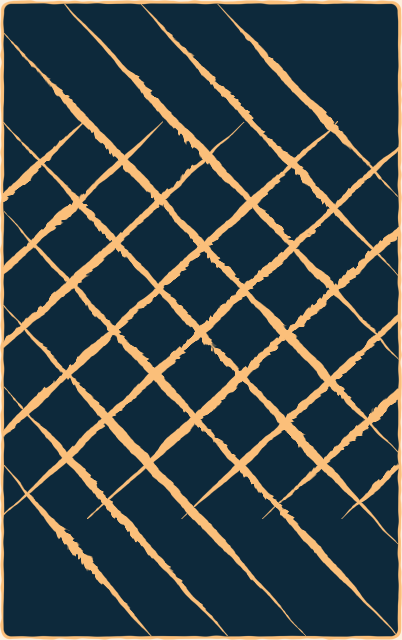
Give the GLSL for this pattern, as a Shadertoy shader.

```glsl
// A dark framed card crossed by two families of nine dry-brush strokes.
// Each stroke is a tapered line distance, roughened by value noise along
// its length; the frame is a pair of wobbly rounded boxes.

const vec2 CARD = vec2(483.0, 768.0);        // design units across the canvas
const vec3 NAVY = vec3(0.05, 0.16, 0.23);
const vec3 APRICOT = vec3(0.985, 0.75, 0.48);
const vec3 PAPER = vec3(0.99, 0.94, 0.87);

const int STROKES = 9;                       // strokes in each family
const float EDGE = 5.0;                      // x where intercepts are measured
const float FALL_TOP = 1032.0;               // falling family: first intercept
const float FALL_STEP = 103.0;
const float RISE_TOP = 532.0;                // rising family: first intercept
const float RISE_STEP = 95.5;
const float RISE_SLOPE = 0.93;
const vec2 FALL_MIN = vec2(4.0, 4.0);        // region holding falling strokes
const vec2 FALL_MAX = vec2(480.0, 764.0);
const vec2 RISE_MIN = vec2(-60.0, 145.0);    // rising strokes bleed sideways
const vec2 RISE_MAX = vec2(543.0, 622.0);
const float HALF_WIDTH = 5.0;
const float TAPER = 120.0;
const float FRAY = 6.0;
const float FAR = 16.0;

float hash(vec2 p) {
    return fract(sin(dot(p, vec2(127.1, 311.7))) * 43758.5453);
}

float noise(vec2 p) {
    vec2 i = floor(p), f = fract(p);
    f = f * f * (3.0 - 2.0 * f);
    return mix(mix(hash(i), hash(i + vec2(1, 0)), f.x),
               mix(hash(i + vec2(0, 1)), hash(i + vec2(1, 1)), f.x), f.y);
}

float roundBox(vec2 p, vec2 halfSize, float radius) {
    vec2 q = abs(p) - halfSize + radius;
    return length(max(q, 0.0)) + min(max(q.x, q.y), 0.0) - radius;
}

// Uneven spacing shared by both families
float sway(float k) {
    float t = k * 0.785398;
    return 10.0 * sin(t) + 2.0 * sin(2.0 * t) - 2.5 * sin(3.0 * t);
}

float brushStroke(vec2 p, float y0, float slope, vec2 lo, vec2 hi, float seed) {
    float stretch = sqrt(1.0 + slope * slope);
    float across = (p.y - y0 - slope * (p.x - EDGE)) / stretch;
    if (abs(across) > FAR) return FAR;
    float along = (p.x + slope * p.y) / stretch;

    // Ends: where the line leaves its region
    vec2 cuts = EDGE + (vec2(lo.y, hi.y) - y0) / slope;
    float start = max(lo.x, min(cuts.x, cuts.y));
    float stop = min(hi.x, max(cuts.x, cuts.y));
    float x = p.x + across * slope / stretch;
    float toEnd = min(x - start, stop - x);
    if (toEnd < 0.0) return FAR;
    float taper = smoothstep(-0.25, 1.0, toEnd / min(TAPER, 0.45 * (stop - start)));

    // Slow swelling and drift
    float width = HALF_WIDTH * taper * mix(0.6, 1.25, noise(vec2(along / 45.0, seed)));
    across += 2.5 * (noise(vec2(along / 22.0, seed + 31.0)) - 0.5);

    // Slanted bristle marks, strongest in patches on either side
    float side = sign(across);
    float patchy = noise(vec2(along / 36.0, seed + 53.0 + 4.0 * side));
    float amount = (1.6 + FRAY * smoothstep(0.4, 0.8, patchy)) * taper;
    vec2 grain = vec2(along - 0.8 * abs(across), across * 0.7);
    float rough = 0.6 * noise(grain / 3.2 + seed) + 0.4 * noise(grain / 7.0 + seed + 9.0);
    return abs(across) - width + amount * (rough - 0.5);
}

void mainImage(out vec4 fragColor, in vec2 fragCoord) {
    vec2 p = fragCoord / iResolution.xy * CARD;
    float soft = 0.75 * CARD.y / iResolution.y;

    // Crossing strokes
    float ink = FAR;
    for (int i = 0; i < STROKES; i++) {
        float k = float(i);
        float fallSlope = -1.055 - 0.00018 * k * k * k;
        ink = min(ink, brushStroke(p, FALL_TOP - FALL_STEP * k + sway(k), fallSlope,
                                   FALL_MIN, FALL_MAX, 7.0 + 17.0 * k));
        ink = min(ink, brushStroke(p, RISE_TOP - RISE_STEP * k + sway(k), RISE_SLOPE,
                                   RISE_MIN, RISE_MAX, 211.0 + 19.0 * k));
    }

    // Hand-cut frame
    vec2 c = p - 0.5 * CARD;
    float panel = roundBox(c, 0.5 * CARD - 4.6, 9.0) + 1.6 * (noise(p / 13.0) - 0.5);
    float card = roundBox(c, 0.5 * CARD - 1.2, 11.0) + 1.8 * (noise(p / 9.0 + 40.0) - 0.5);

    vec3 color = mix(NAVY, APRICOT, smoothstep(-soft, soft, max(panel, -ink)));
    color = mix(color, PAPER, smoothstep(-soft, soft, card));
    fragColor = vec4(color, 1.0);
}
```
